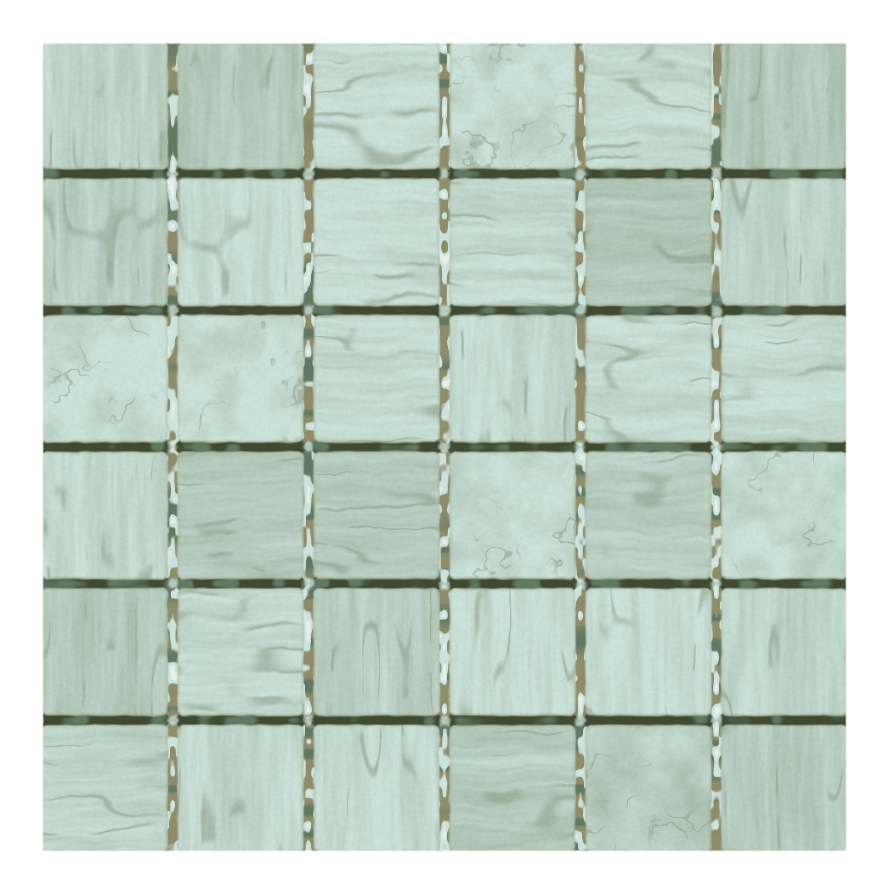
A WebGL 1 fragment shader for this texture:

```glsl
precision highp float;
// Sheet of six by six honed stone mosaic tiles on a white ground.
// Each cell hashes its tone and grain direction; warped, stretched noise makes
// the strata, and the joints are dark across and tan with pale specks down.
uniform vec2 u_resolution;

const vec2 SHEET_ORIGIN = vec2(0.041, 0.0435);
const vec2 CELL_PITCH = vec2(0.1517, 0.1525);
const float TILE_COUNT = 6.0;
const vec2 TILE_HALF = vec2(0.464, 0.467);
const float CORNER_RADIUS = 0.045;

const vec3 STONE_LIGHT = vec3(0.79, 0.88, 0.85);
const vec3 STONE_SHADE = vec3(0.66, 0.74, 0.67);
const vec3 STONE_VEIN = vec3(0.55, 0.61, 0.53);
const vec3 GROUT_DARK = vec3(0.25, 0.29, 0.20);
const vec3 GROUT_TEAL = vec3(0.38, 0.47, 0.39);
const vec3 GROUT_TAN = vec3(0.56, 0.55, 0.42);
const vec3 GROUT_PALE = vec3(0.80, 0.89, 0.86);
const vec3 RIM_TAN = vec3(0.63, 0.66, 0.54);

float hash(vec2 p) {
  vec3 q = fract(vec3(p.xyx) * 0.1031);
  q += dot(q, q.yzx + 33.33);
  return fract((q.x + q.y) * q.z);
}

float noise(vec2 p) {
  vec2 i = floor(p);
  vec2 f = fract(p);
  f = f * f * (3.0 - 2.0 * f);
  return mix(mix(hash(i), hash(i + vec2(1.0, 0.0)), f.x),
             mix(hash(i + vec2(0.0, 1.0)), hash(i + 1.0), f.x), f.y);
}

float fbm(vec2 p) {
  float sum = 0.0;
  float weight = 0.5;
  for (int i = 0; i < 4; i++) {
    sum += weight * noise(p);
    p = p * 2.03 + 17.1;
    weight *= 0.5;
  }
  return sum / 0.9375;
}

float roundedBox(vec2 p, vec2 halfSize, float radius) {
  vec2 d = abs(p) - halfSize + radius;
  return length(max(d, 0.0)) + min(max(d.x, d.y), 0.0) - radius;
}

// Thin dark line along the middle contour of a noise value
float veinLine(float value, float width) {
  return 1.0 - smoothstep(0.0, width, abs(value - 0.5));
}

vec3 stoneColor(vec2 c, vec2 id) {
  float tone = hash(id + 11.7);
  float kind = hash(id * 1.7 + 43.1);
  vec2 seed = 60.0 * vec2(hash(id + 3.3), hash(id + 71.9));
  float upright = step(kind, 0.52);
  float mottled = step(0.84, kind);

  // Run the strata along q.x, gently bent; horizontal beds wave more
  vec2 q = mix(c, c.yx, upright);
  q.y += mix(0.13, 0.035, upright) * (fbm(q * vec2(2.5, 2.0) + seed) - 0.5);
  float beds = fbm(vec2(q.x * 1.3, q.y * 13.0) + seed);
  float fine = noise(vec2(q.x * 3.0, q.y * 42.0) + seed.yx);
  float clouds = fbm(c * 5.0 + seed);
  float grain = mix(0.75 * beds + 0.25 * fine, clouds, mottled);

  float bedVein = veinLine(noise(vec2(q.x * 1.6, q.y * 8.0) + seed.yx), 0.09);
  float crackVein = veinLine(fbm(c * 3.5 + seed.yx), 0.025);
  float vein = mix(bedVein, crackVein, mottled);
  vein *= smoothstep(0.42, 0.75, noise(c * vec2(4.0, 5.0) + seed + 9.0));

  float shade = 0.06 + 0.62 * tone * tone + 1.15 * (grain - 0.44);
  vec3 color = mix(STONE_LIGHT, STONE_SHADE, clamp(shade, 0.0, 1.0));
  color = mix(color, STONE_VEIN, 0.55 * vein);
  return color + 0.025 * (noise(c * 55.0 + seed) - 0.5);
}

vec3 groutColor(vec2 p, vec2 c) {
  // Joint running down: tan dashes, dark gaps and pale beads
  float dash = noise(p * vec2(5.0, 12.0) + 5.0);
  vec3 down = mix(GROUT_TEAL, GROUT_TAN, smoothstep(0.15, 0.45, dash));
  float bead = noise(p * vec2(24.0, 13.0) + 31.0);
  down = mix(down, GROUT_PALE, smoothstep(0.52, 0.68, bead));
  down = mix(down, vec3(0.95), 0.7 * smoothstep(0.80, 0.92, bead));

  // Joint running across: shadow with teal patches
  float patches = noise(p * vec2(9.0, 14.0) + 57.0);
  vec3 across = mix(GROUT_DARK, GROUT_TEAL, smoothstep(0.50, 0.85, patches));

  float isAcross = smoothstep(-0.015, 0.015, abs(c.y) - abs(c.x));
  vec3 color = mix(down, across, isAcross);

  // Pale plug where joints cross
  vec2 corner = 0.5 - abs(c) + 0.02 * (noise(p * 30.0) - 0.5);
  float plug = 1.0 - smoothstep(0.02, 0.055, length(corner));
  return mix(color, GROUT_PALE, 0.75 * plug);
}

void main() {
  vec2 uv = gl_FragCoord.xy / u_resolution;
  vec2 p = (uv - SHEET_ORIGIN) / CELL_PITCH;
  vec2 id = floor(p);
  vec2 c = fract(p) - 0.5;
  float pixel = 1.0 / (min(u_resolution.x, u_resolution.y) * CELL_PITCH.x);

  // Tile outline with slight wear, tan rim and shadowed lower edge
  float wear = 0.012 * (noise(p * 14.0) - 0.5);
  float d = roundedBox(c, TILE_HALF, CORNER_RADIUS) + wear;
  float soft = 0.006 + 0.6 * pixel;
  vec3 tile = stoneColor(c, id);
  float rim = smoothstep(-0.028, 0.0, d);
  tile = mix(tile, RIM_TAN, rim * (0.35 + 0.3 * step(c.y, -0.44)));
  vec3 color = mix(tile, groutColor(p, c), smoothstep(-soft, soft, d));

  // Trim the sheet just inside its outer tile edges
  vec2 sheetHalf = vec2(0.5 * TILE_COUNT - 0.047);
  float sheet = roundedBox(p - 0.5 * TILE_COUNT, sheetHalf, 0.015);
  color = mix(color, vec3(1.0), smoothstep(-soft, soft, sheet));
  gl_FragColor = vec4(color, 1.0);
}
```
